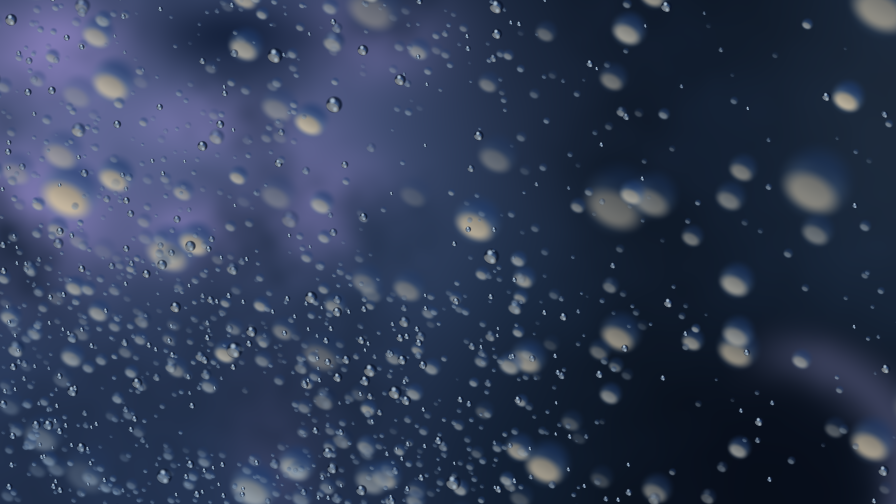
Give the GLSL for this background, as a Shadertoy shader.

```glsl
// Drifting out-of-focus air bubbles over a dark navy and violet haze.

vec3 hash3(vec2 cell) {
    vec3 q = fract(cell.xyx * vec3(0.1031, 0.1030, 0.0973));
    q += dot(q, q.yxz + 33.33);
    return fract((q.xxy + q.yzz) * q.zyx);
}

float valueNoise(vec2 p) {
    vec2 i = floor(p), f = fract(p);
    f = f * f * (3.0 - 2.0 * f);
    float low = mix(hash3(i).x, hash3(i + vec2(1, 0)).x, f.x);
    float high = mix(hash3(i + vec2(0, 1)).x, hash3(i + vec2(1, 1)).x, f.x);
    return mix(low, high, f.y);
}

float fbm(vec2 p) {
    float sum = 0.0, weight = 0.55;
    for (int i = 0; i < 4; i++) {
        sum += weight * valueNoise(p);
        p = mat2(1.6, 1.1, -1.1, 1.6) * p + 7.3;
        weight *= 0.45;
    }
    return sum;
}

float glow(vec2 p, vec2 center, vec2 size) {
    vec2 d = (p - center) / size;
    return exp(-dot(d, d));
}

vec3 backdrop(vec2 p) {
    float cloud = fbm(p * 4.0 + 2.0);
    float right = smoothstep(0.65, 1.15, p.x + 0.35 * (cloud - 0.5));
    vec3 col = mix(vec3(0.13, 0.19, 0.30), vec3(0.055, 0.10, 0.165), right);
    col *= 0.7 + 0.6 * cloud;
    col += vec3(0.06, 0.07, 0.08) * glow(p, vec2(1.8, 0.75), vec2(0.28, 0.4));
    col += vec3(0.04, 0.055, 0.075) * glow(p, vec2(0.85, 0.5), vec2(0.35, 0.25));

    // Violet haze, with brighter patches and a dark gap near the top
    float haze = glow(p, vec2(0.25, 0.76), vec2(0.64, 0.34));
    col = mix(col, vec3(0.32, 0.37, 0.53), haze * smoothstep(0.05, 0.6, cloud));
    float patches = glow(p, vec2(0.03, 0.58), vec2(0.2, 0.13))
                  + glow(p, vec2(0.1, 0.9), vec2(0.15, 0.1))
                  + glow(p, vec2(0.63, 0.58), vec2(0.13, 0.11))
                  + 0.8 * glow(p, vec2(0.4, 0.54), vec2(0.1, 0.07))
                  + 0.7 * glow(p, vec2(0.45, 0.76), vec2(0.17, 0.07))
                  + 0.6 * glow(p, vec2(0.72, 0.93), vec2(0.14, 0.09))
                  + 0.35 * glow(p, vec2(0.56, 0.15), vec2(0.09, 0.15));
    col = mix(col, vec3(0.56, 0.52, 0.76), min(patches, 1.0) * smoothstep(0.1, 0.65, cloud));
    col = mix(col, vec3(0.07, 0.12, 0.22), 0.9 * glow(p, vec2(0.46, 0.93), vec2(0.16, 0.075)));

    // Dim arch around a dark hollow in the lower right
    float ring = length(p - vec2(1.55, 0.03)) - 0.255 + 0.06 * (cloud - 0.5);
    col = mix(col, vec3(0.02, 0.04, 0.085), 0.75 * smoothstep(0.16, -0.22, ring));
    float arch = exp(-ring * ring / 0.003) * smoothstep(1.42, 1.65, p.x);
    return mix(col, vec3(0.27, 0.29, 0.41), 0.75 * arch);
}

// Blue dome over a cream crescent; focused bubbles gain a dark rim and glints
void addBubble(inout vec3 col, vec2 d, float blur, float focus, float opacity, float warmth) {
    d = mat2(0.88, 0.47, -0.47, 0.88) * d;
    float dist = length(d);
    float disc = smoothstep(1.0 + blur, 1.0 - blur, dist);
    vec3 dome = mix(vec3(0.36, 0.47, 0.60), vec3(0.13, 0.24, 0.43), smoothstep(-0.3, 0.75, d.y));
    dome = mix(dome, vec3(0.04, 0.08, 0.16), focus * smoothstep(0.3, 0.85, dist));
    float lens = length((d - vec2(0.0, -0.42)) / vec2(0.86, 0.54));
    float crescent = smoothstep(1.0 + blur, 1.0 - blur, lens);
    vec3 light = mix(vec3(0.42, 0.53, 0.66), vec3(0.80, 0.72, 0.58), warmth);
    light *= mix(0.85, 1.08, smoothstep(0.1, -0.8, d.y));
    col = mix(col, dome, disc * opacity * mix(0.75, 0.92, focus));
    col = mix(col, light, crescent * opacity * mix(0.9, 0.7, focus));
    float glint = smoothstep(0.35 + blur, 0.1, length(d - vec2(-0.45, 0.35)))
                + 0.7 * smoothstep(0.25 + blur, 0.05, length(d - vec2(0.4, -0.5)));
    col = mix(col, vec3(0.76, 0.84, 0.9), min(glint, 1.0) * focus * opacity * 0.9);
}

void mainImage(out vec4 fragColor, in vec2 fragCoord) {
    vec2 p = fragCoord / iResolution.y;
    vec3 col = backdrop(p);

    // Layers of jittered cells, from large soft bubbles to fine specks
    float cellSize = 0.26;
    for (int layer = 0; layer < 8; layer++) {
        float depth = float(layer) / 7.0;
        vec2 base = floor(p / cellSize);
        for (int k = 0; k < 9; k++) {
            vec2 cell = base + vec2(k % 3 - 1, k / 3 - 1);
            vec3 place = hash3(cell + 31.7 * float(layer) + 5.0);
            vec3 look = hash3(cell + 17.3 * float(layer) + 90.0);
            vec2 center = (cell + 0.1 + 0.8 * place.xy) * cellSize;

            // Fine bubbles gather in clumps toward the lower left
            float crowd = smoothstep(1.5, 0.6, center.x) * mix(1.0, 0.35, smoothstep(0.4, 0.62, center.y));
            crowd *= smoothstep(0.15, 0.6, valueNoise(center * 6.0 + 40.0));
            float chance = mix(0.45, 0.06 + 0.74 * crowd, smoothstep(0.0, 0.45, depth));
            chance *= mix(1.0, 0.5, smoothstep(0.6, 1.0, depth));
            if (place.z > chance) continue;

            float radius = cellSize * mix(0.13, 0.25, look.x);
            float focus = smoothstep(0.25, 0.6, depth) * smoothstep(0.6, 0.85, look.y);
            float blur = max(mix(0.42, 0.18, focus), 0.9 / (iResolution.y * radius));
            float opacity = max(mix(0.2, 0.98, look.z) * mix(1.0, 0.6, depth), 0.9 * focus);
            float warmth = mix(1.0, 0.2, depth) * mix(0.35, 1.0, smoothstep(0.1, 0.55, center.y + 0.4 * center.x));
            addBubble(col, (p - center) / radius, min(blur, 0.95), focus, opacity, warmth);
        }
        cellSize *= 0.7;
    }
    fragColor = vec4(col, 1.0);
}
```
